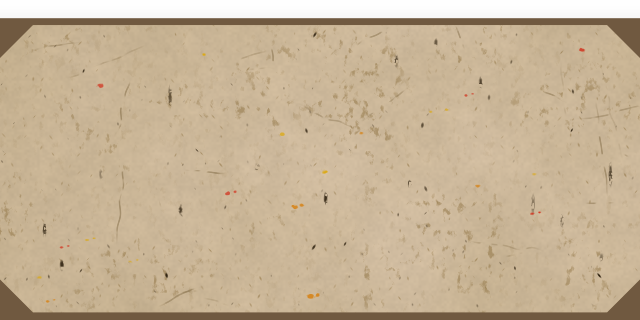
Give the GLSL for this texture, as a Shadertoy shader.

```glsl
// Worn cream board with clipped corners on a brown ground under a white strip.
// Value noise gives mottling and stains; hashed cells scatter the flecks;
// short loops place scratches, broken upright smudges and paint drops.

const vec3 WHITE = vec3(0.995);
const vec3 BROWN = vec3(0.44, 0.35, 0.25);
const vec3 PAPER_LIGHT = vec3(0.82, 0.74, 0.63);
const vec3 PAPER_SHADE = vec3(0.77, 0.69, 0.56);
const vec3 STAIN = vec3(0.56, 0.45, 0.26);
const vec3 SOOT = vec3(0.17, 0.12, 0.05);
const vec3 YELLOW = vec3(0.86, 0.66, 0.06);
const vec3 ORANGE = vec3(0.84, 0.50, 0.06);
const vec3 RED = vec3(0.82, 0.20, 0.12);

const float STRIP_EDGE = 0.943;              // bottom of the white strip
const vec2 CENTRE = vec2(1.0, 0.4727);       // middle of the board
const float HALF_HEIGHT = 0.449;
const float CORNER_SUM = 1.346;              // |x| + |y| on the clipped corners
const float GRAIN = 0.055;
const float STAIN_AMOUNT = 0.42;
const int SCRATCHES = 26;
const int SMUDGES = 15;
const int DROPS = 20;

vec3 hash3(vec3 p) {
    p = fract(p * vec3(0.1031, 0.1030, 0.0973));
    p += dot(p, p.yxz + 33.33);
    return fract((p.xxy + p.yxx) * p.zyx);
}

float noise(vec2 p) {
    vec2 i = floor(p), f = fract(p);
    f = f * f * (3.0 - 2.0 * f);
    float a = hash3(vec3(i, 1.0)).x, b = hash3(vec3(i + vec2(1, 0), 1.0)).x;
    float c = hash3(vec3(i + vec2(0, 1), 1.0)).x, d = hash3(vec3(i + 1.0, 1.0)).x;
    return mix(mix(a, b, f.x), mix(c, d, f.x), f.y);
}

float fbm(vec2 p) {
    float sum = 0.0, amp = 0.533;
    for (int i = 0; i < 4; i++) {
        sum += amp * noise(p);
        p = mat2(1.6, 1.2, -1.2, 1.6) * p + 17.3;
        amp *= 0.5;
    }
    return sum;
}

// Soft ragged ellipse: q is relative to its centre
float blot(vec2 q, vec2 size, float ragged, float px) {
    float edge = length(q / size) + ragged;
    float soft = 0.8 * px / min(size.x, size.y);
    return 1.0 - smoothstep(1.0 - soft, 1.0 + soft, edge);
}

// One tilted fleck in a share of the cells, with random strength
float flecks(vec2 p, float cells, float share, vec2 size, float seed, float px) {
    vec2 id = floor(p * cells);
    vec3 h = hash3(vec3(id, seed)), k = hash3(vec3(id, seed + 5.0));
    vec2 q = (fract(p * cells) - 0.3 - 0.4 * h.xy) / cells;
    q.x += q.y * (k.x - 0.5) * 1.6;
    float shape = blot(q, size * (0.5 + 0.8 * k.y), 0.0, px);
    return shape * step(h.z, share) * mix(0.3, 1.0, k.z);
}

// Thin wavering line of limited length, fading at its ends
float scratch(vec2 p, float i, float px) {
    vec3 h = hash3(vec3(i, 3.0, 11.0)), k = hash3(vec3(i, 8.0, 23.0));
    float angle = k.x < 0.5 ? 1.57 + (h.z - 0.5) * 0.7 : (h.z - 0.35) * 1.3;
    vec2 dir = vec2(cos(angle), sin(angle));
    vec2 q = p - h.xy * vec2(2.0, 0.95);
    float along = dot(q, dir);
    float across = dot(q, vec2(-dir.y, dir.x)) + 0.012 * (noise(vec2(along * 22.0, i)) - 0.5);
    float reach = mix(0.03, 0.17, k.y * k.y);
    float line = 1.0 - smoothstep(0.0007, 0.0011 + px, abs(across));
    float broken = smoothstep(0.25, 0.65, noise(p * 55.0 + i));
    return line * broken * smoothstep(reach, reach * 0.5, abs(along)) * mix(0.15, 0.45, k.z);
}

vec3 board(vec2 p, float px) {
    // Base tone: lighter right of the middle, greyer to the left
    float glow = 1.0 - length((p - vec2(1.25, 0.45)) * vec2(0.8, 1.1));
    float tone = 0.15 + 0.8 * glow + 1.1 * (fbm(p * 4.0) - 0.5);
    vec3 col = mix(PAPER_SHADE, PAPER_LIGHT, clamp(tone, 0.0, 1.0));
    float fine = 0.6 * noise(p * 125.0) + 0.4 * noise(p * 57.0 + 9.0);
    col *= 1.0 + GRAIN * (fine - 0.5) + 0.05 * (fbm(p * 14.0) - 0.5);

    // Patchy stains, drawn out slightly upright
    float patches = smoothstep(0.42, 0.7, fbm(p * 6.0 + 31.0));
    float marks = smoothstep(0.60, 0.82, fbm(p * vec2(62.0, 44.0) + 5.0));
    col = mix(col, STAIN, STAIN_AMOUNT * marks * (0.25 + patches));

    // Flecks from faint and common to dark and rare
    col = mix(col, STAIN, 0.60 * flecks(p, 34.0, 0.14, vec2(0.0022, 0.0042), 2.0, px));
    col = mix(col, SOOT, 0.45 * flecks(p + 0.37, 25.0, 0.09, vec2(0.0020, 0.0030), 3.0, px));
    col = mix(col, SOOT, flecks(p + 0.71, 11.0, 0.08, vec2(0.0030, 0.0056), 4.0, px));

    for (int i = 0; i < SCRATCHES; i++)
        col = mix(col, STAIN * 0.8, scratch(p, float(i), px));

    // Upright smudges broken into crumbs
    float crumbs = noise(p * vec2(150.0, 105.0));
    for (int i = 0; i < SMUDGES; i++) {
        vec3 h = hash3(vec3(i, 14.0, 37.0)), k = hash3(vec3(i, 19.0, 41.0));
        vec2 q = p - vec2(0.08, 0.12) - h.xy * vec2(1.84, 0.75);
        float shape = blot(q, vec2(0.007, mix(0.012, 0.045, k.x * k.x)), 0.8 * crumbs - 0.2, px);
        col = mix(col, SOOT, shape * smoothstep(0.3, 0.62, crumbs + 0.1) * mix(0.3, 0.9, k.y));
    }

    // Paint drops, wider than tall, some with a smaller neighbour
    float ragged = 0.9 * (noise(p * 140.0 + 3.0) - 0.5);
    for (int i = 0; i < DROPS; i++) {
        vec3 h = hash3(vec3(i, 27.0, 53.0)), k = hash3(vec3(i, 29.0, 61.0));
        vec2 q = p - vec2(0.06, 0.04) - h.xy * vec2(1.88, 0.84);
        vec2 size = vec2(0.0075, 0.0050) * mix(0.6, 1.4, k.x * k.x);
        float shape = blot(q, size, ragged, px);
        shape = max(shape, step(0.5, k.z) * blot(q - vec2(0.022, 0.005), size * 0.7, ragged, px));
        vec3 paint = k.y < 0.5 ? YELLOW : (k.y < 0.75 ? ORANGE : RED);
        col = mix(col, paint, shape * mix(0.55, 0.95, h.z));
    }
    return col;
}

void mainImage(out vec4 fragColor, in vec2 fragCoord) {
    float px = 1.0 / iResolution.y;
    vec2 p = fragCoord * px;
    p.x += 1.0 - 0.5 * iResolution.x * px;

    // Board outline over the ground, then the strip above
    vec2 d = abs(p - CENTRE);
    float outline = max(d.y - HALF_HEIGHT, (d.x + d.y - CORNER_SUM) * 0.7071);
    vec3 col = mix(board(p, px), BROWN, smoothstep(-0.6 * px, 0.6 * px, outline));
    vec3 strip = WHITE * mix(0.975, 1.0, smoothstep(STRIP_EDGE, 0.985, p.y));
    col = mix(col, strip, smoothstep(-0.6 * px, 0.6 * px, p.y - STRIP_EDGE));
    fragColor = vec4(col, 1.0);
}
```
